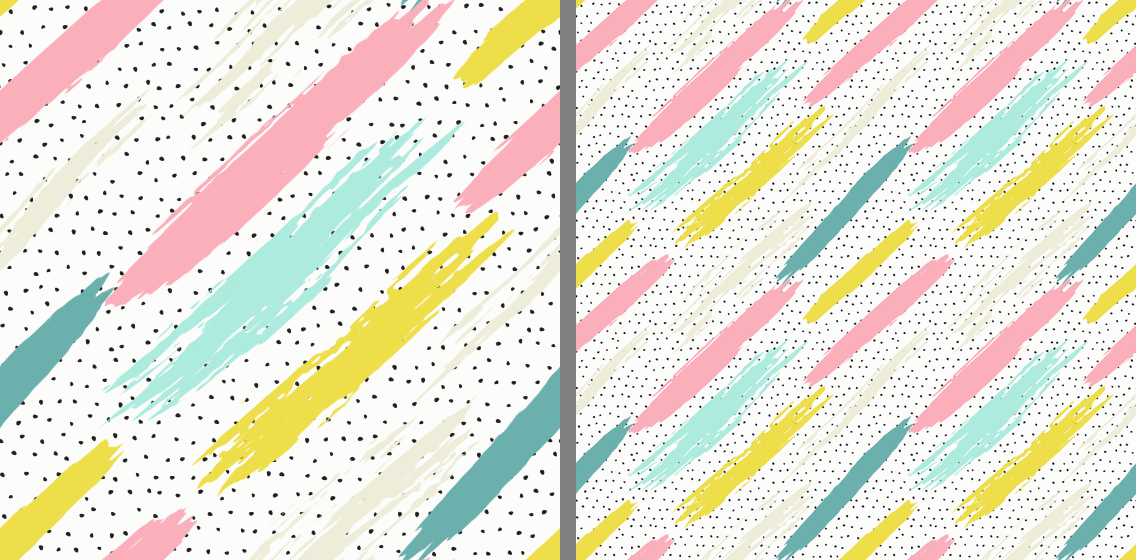
Left, the tile; right, the same tile 2 across and 2 down.
Write a Shadertoy shader that draws this pattern.

```glsl
const float DOT_CELLS = 30.0;

const vec3 PAPER = vec3(0.988, 0.988, 0.984);
const vec3 INK = vec3(0.13, 0.13, 0.14);
const vec3 PINK = vec3(0.98, 0.685, 0.735);
const vec3 MINT = vec3(0.68, 0.92, 0.87);
const vec3 TEAL = vec3(0.42, 0.69, 0.68);
const vec3 YELLOW = vec3(0.93, 0.87, 0.29);
const vec3 CREAM = vec3(0.93, 0.93, 0.85);

// Integer hash, two values in 0..1
vec2 hash2(vec2 p) {
    uvec2 v = uvec2(ivec2(p)) * 1664525u + 12345u;
    for (int i = 0; i < 2; i++) {
        v.x += v.y * 1664525u;
        v.y += v.x * 1664525u;
        v ^= v >> 16u;
    }
    return vec2(v & 0xffffu) / 65535.0;
}

float noise(vec2 p) {
    vec2 i = floor(p), f = fract(p);
    f = f * f * (3.0 - 2.0 * f);
    float low = mix(hash2(i).x, hash2(i + vec2(1, 0)).x, f.x);
    float high = mix(hash2(i + vec2(0, 1)).x, hash2(i + vec2(1, 1)).x, f.x);
    return mix(low, high, f.y);
}

// Dry brush stroke from a to b, repeated once per canvas
void paint(inout vec3 col, vec3 paintColor, vec2 p, vec2 a, vec2 b,
           float halfWidth, float dryness, float raggedness, float seed) {
    vec2 d = p - 0.5 * (a + b);
    d -= round(d);
    float halfLength = 0.5 * length(b - a);
    vec2 axis = normalize(b - a);
    float u = dot(d, axis);
    float v = dot(d, vec2(-axis.y, axis.x));
    v += 0.02 * (noise(vec2(u * 4.0, seed)) - 0.5);

    // Bristle lanes, from broad bands to fine grit
    float bristles = 0.45 * noise(vec2(u * 3.0, v * 60.0) + seed)
                   + 0.40 * noise(vec2(u * 9.0, v * 160.0) + seed * 2.0)
                   + 0.15 * noise(vec2(u * 55.0, v * 260.0) + seed * 3.0);
    float across = v / halfWidth;
    float along = u / halfLength;
    float body = 1.0 - across * across - pow(along, 2.0) * along * along;
    float field = clamp(body - dryness + raggedness * (bristles - 0.5), -1.0, 1.0);
    float coverage = clamp(field / max(fwidth(field), 0.0001) + 0.5, 0.0, 1.0);
    col = mix(col, paintColor, coverage);
}

// Scattered lumpy dots on a staggered, wrapping grid
float dots(vec2 p) {
    vec2 g = p * DOT_CELLS;
    float blur = 0.7 * DOT_CELLS / iResolution.y;
    float coverage = 0.0;
    for (int y = -1; y <= 1; y++)
    for (int x = -1; x <= 1; x++) {
        vec2 cell = floor(g) + vec2(x, y);
        vec2 id = mod(cell, DOT_CELLS);
        vec2 jitter = hash2(id + 71.0);
        vec2 shape = hash2(id + 313.0);
        vec2 center = cell + 0.25 + 0.5 * jitter;
        center.x += 0.5 * mod(id.y, 2.0) - 0.25;
        vec2 q = g - center;
        float turn = 2.4 * shape.x - 1.6;
        q = mat2(cos(turn), -sin(turn), sin(turn), cos(turn)) * q;
        float lump = 0.008 * sin(3.0 * atan(q.y, q.x + 0.0001) + 6.0 * shape.y);
        float dist = length(q * vec2(0.87, 1.13)) + lump - mix(0.09, 0.122, shape.y);
        coverage = max(coverage, 1.0 - smoothstep(-blur, blur, dist));
    }
    return coverage;
}

void mainImage(out vec4 fragColor, in vec2 fragCoord) {
    vec2 p = fragCoord / iResolution.y;
    vec3 col = mix(PAPER, INK, dots(p));

    // Pale, very dry strokes
    paint(col, CREAM, p, vec2(-0.27, 0.29), vec2(0.26, 0.83), 0.050, 0.60, 2.8, 211.0);
    paint(col, CREAM, p, vec2(0.30, -0.23), vec2(0.85, 0.26), 0.074, 0.55, 2.8, 347.0);

    // Half dry strokes
    paint(col, MINT, p, vec2(0.20, 0.25), vec2(0.81, 0.80), 0.068, 0.48, 2.8, 423.0);
    paint(col, YELLOW, p, vec2(0.35, 0.135), vec2(0.89, 0.62), 0.062, 0.38, 2.4, 559.0);

    // Loaded strokes
    paint(col, PINK, p, vec2(0.21, 0.46), vec2(0.78, 1.00), 0.046, 0.0, 1.5, 631.0);
    paint(col, PINK, p, vec2(-0.17, -0.36), vec2(0.33, 0.09), 0.037, 0.0, 1.5, 787.0);
    paint(col, YELLOW, p, vec2(-0.18, -0.16), vec2(0.20, 0.20), 0.033, 0.05, 1.6, 853.0);
    paint(col, TEAL, p, vec2(-0.26, 0.01), vec2(0.19, 0.48), 0.035, 0.1, 1.8, 977.0);

    fragColor = vec4(col, 1.0);
}
```
